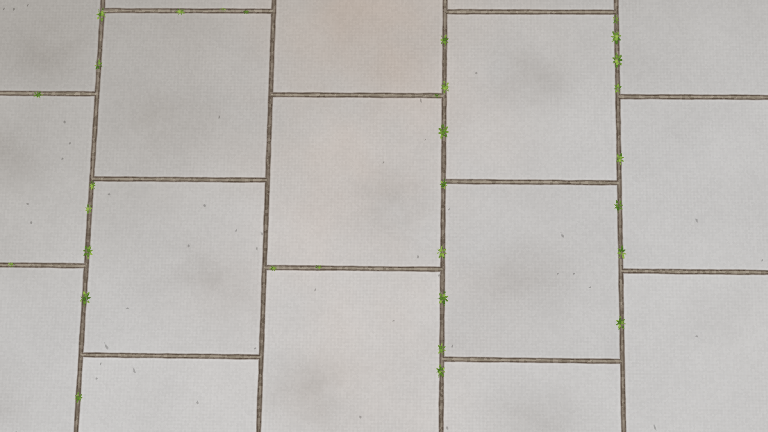
Give the GLSL for this texture, as a Shadertoy shader.

```glsl
// Worn concrete paving in columns staggered by half a slab, seen with slight perspective.
// The canvas maps to slab units; distances to slab edges draw the joints, cellular
// noise gives grit and leaves, and layered sines give stains and uneven tone.

const vec3 SLAB_SHADE = vec3(0.68, 0.665, 0.645);
const vec3 SLAB_LIGHT = vec3(0.78, 0.775, 0.77);
const vec3 JOINT_SAND = vec3(0.59, 0.55, 0.49);
const vec3 JOINT_DARK = vec3(0.36, 0.31, 0.27);
const vec3 LEAF_DARK = vec3(0.27, 0.42, 0.13);
const vec3 LEAF_LIGHT = vec3(0.58, 0.70, 0.30);
const float JOINT_HALF = 0.0056;

float hash(vec2 p) {
    p = fract(p * vec2(0.1031, 0.1137) + 0.37);
    p += dot(p, p.yx + 33.3);
    return fract((p.x + p.y) * p.x * 17.3);
}

vec2 hash2(vec2 p) {
    return vec2(hash(p), hash(p + 57.3));
}

// x: distance to the nearest cell point, y: random value of that cell
vec2 cellular(vec2 p) {
    vec2 base = floor(p);
    vec2 best = vec2(9.0, 0.0);
    for (int j = -1; j <= 1; j++)
    for (int i = -1; i <= 1; i++) {
        vec2 cell = base + vec2(i, j);
        float d = length(cell + 0.15 + 0.7 * hash2(cell) - p);
        if (d < best.x) best = vec2(d, hash(cell + 11.7));
    }
    return best;
}

// Smooth patchy value, roughly -1 to 1
float mottle(vec2 p) {
    float sum = 0.0, amp = 0.5;
    for (int i = 0; i < 4; i++) {
        sum += amp * sin(p.x + 1.3 * sin(p.y)) * cos(p.y + 1.1 * sin(0.7 * p.x));
        p = mat2(1.5, 1.1, -1.1, 1.5) * p + 2.1;
        amp *= 0.6;
    }
    return sum;
}

// Perspective: canvas to columns and rows; z and w are slab width and height
vec4 toSlabs(vec2 p) {
    float down = 1.0 - p.y;
    float width = 0.396 + 0.0266 * down;
    float u = (p.x - 0.2384 + 0.0625 * down) / width;
    float s = down - 0.0266 - (0.003 + 0.011 * down) * (p.x - 0.889);
    return vec4(u, s * (2.604 - 0.142 * s), width, 1.0 / (2.604 - 0.284 * s));
}

// Coverage of leafy tufts along a joint; p = (across, along)
float tufts(vec2 p, float joint, float chance, float size, float px) {
    const float SPACING = 0.055;
    vec2 id = vec2(joint, floor(p.y / SPACING));
    vec2 jitter = hash2(id + 4.6);
    vec2 q = p - vec2((jitter.x - 0.5) * 0.006, (id.y + 0.35 + 0.3 * jitter.y) * SPACING);
    float blades = sin(7.0 * atan(q.y, q.x) + 30.0 * jitter.x);
    float radius = size * (0.55 + 0.45 * jitter.y) * (0.75 + 0.25 * blades);
    float edge = length(q * vec2(1.35, 0.9)) - radius;
    return step(hash(id + 21.4), chance) * (1.0 - smoothstep(-px, px, edge));
}

vec3 slabColor(vec2 p, vec2 local, vec2 id, float px) {
    float down = 1.0 - p.y;
    float light = smoothstep(-0.05, 0.62, 0.6 * down + 0.23 * p.x + 0.08 * mottle(p * 5.0));
    vec3 color = mix(SLAB_SHADE, SLAB_LIGHT, light);
    color += 0.025 * (hash(id + 3.1) - 0.5) + 0.014 * mottle(p * 13.0);

    // Warm cast near the middle, fading downwards
    float warm = exp(-pow((p.x - 0.85) / 0.32, 2.0)) * (1.0 - 0.6 * down);
    color += vec3(0.012, -0.006, -0.018) * warm * (1.0 + mottle(p * 8.0));

    // One soft stain per slab
    vec2 away = (local - 0.2 - 0.6 * hash2(id + 8.2)) * vec2(1.0, 1.5);
    color -= vec3(0.06, 0.065, 0.07) * hash(id + 5.5) * exp(-14.0 * dot(away, away))
           * (0.7 + 0.5 * mottle(local * 9.0));

    // Staggered anti-slip dimples, partly worn away
    vec2 wave = local * 6.28318 * 26.0;
    float dimples = sin(wave.x + wave.y) * sin(wave.x - wave.y);
    float wear = 0.6 + 0.4 * mottle(local * 5.0 + id * 3.0);
    color += 0.014 * dimples * wear * (1.0 - smoothstep(0.002, 0.006, px));

    // Grit and a few dark scuffs
    color += 0.022 * (cellular(p * 190.0).y - 0.5);
    vec2 scuff = cellular((local + id * 7.0) * vec2(13.0, 9.0) + 0.2 * mottle(p * 60.0));
    color -= 0.16 * step(0.965, scuff.y) * (1.0 - smoothstep(0.03, 0.11, scuff.x));
    return color;
}

void mainImage(out vec4 fragColor, in vec2 fragCoord) {
    vec2 p = fragCoord / iResolution.y;
    float px = 1.0 / iResolution.y;
    vec4 slab = toSlabs(p);
    float column = floor(slab.x);
    float row = slab.y - 0.5 * mod(column, 2.0);
    vec2 id = vec2(column, floor(row));
    vec2 local = vec2(slab.x, row) - id;

    // Signed distances across the nearest upright and level joints
    vec2 nearest = vec2(round(slab.x), round(row));
    vec2 across = (vec2(slab.x, row) - nearest) * slab.zw;
    vec2 gap = abs(across) + 0.0009 * vec2(mottle(p * 45.0), mottle(p * 45.0 + 9.0));
    float edge = min(gap.x, gap.y) - JOINT_HALF;
    vec3 color = slabColor(p, local, id, px);
    color += 0.025 * (1.0 - smoothstep(0.002, 0.009, edge));

    // Sandy joints with dark rims; upright ones hold more dirt
    float upright = step(gap.x, gap.y);
    float core = 1.0 - smoothstep(0.0012, 0.0036, min(gap.x, gap.y));
    float dirt = 0.5 * upright + 0.35 * mottle(p * 70.0);
    vec3 joint = mix(JOINT_DARK, JOINT_SAND, clamp(core * (1.0 - dirt) + 0.12, 0.0, 1.0));
    joint += 0.12 * (cellular(p * 150.0).y - 0.5);
    color = mix(color, joint, 1.0 - smoothstep(-px, px, edge));

    // Weeds thrive in the upright joints, fewer in the level ones
    float leafy = 0.24 + 0.14 * step(1.5, nearest.x);
    float weeds = tufts(vec2(across.x, p.y), nearest.x, leafy, 0.017, px);
    weeds = max(weeds, tufts(vec2(across.y, p.x), nearest.y + 17.0 * column, 0.11, 0.011, px));
    vec2 leaf = cellular(p * 125.0);
    vec3 green = mix(LEAF_DARK, LEAF_LIGHT, leaf.y) * (1.1 - 0.35 * leaf.x);
    color = mix(color, green, weeds * (1.0 - 0.8 * smoothstep(0.42, 0.65, leaf.x)));
    fragColor = vec4(clamp(color, 0.0, 1.0), 1.0);
}
```
